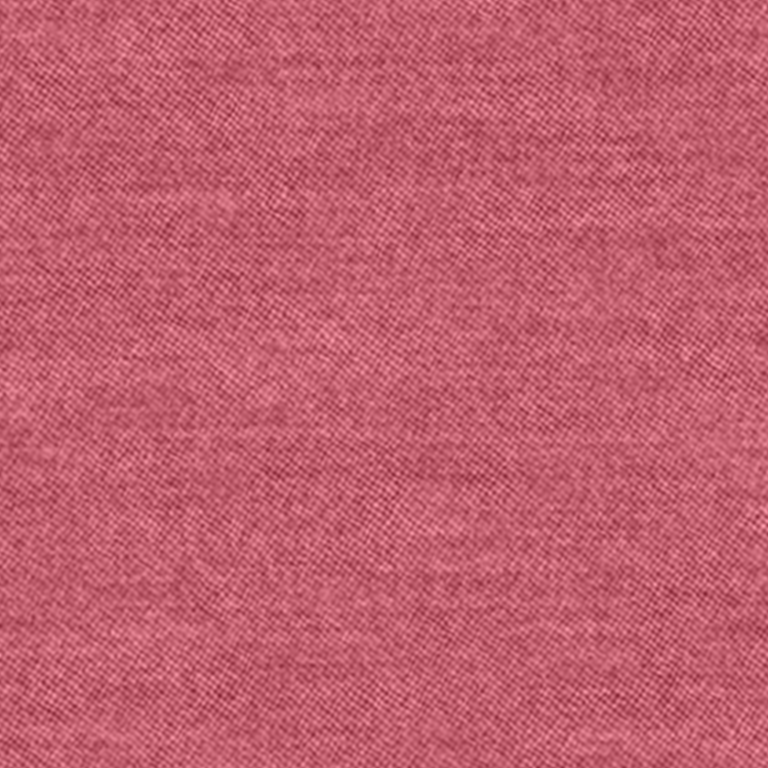
Give the GLSL for this texture, as a Shadertoy shader.

```glsl
// Rose twill cloth: two crossed waves form slanted grains in diagonal wales that
// fall to the right. Noise bends the threads, varies each grain and the contrast,
// and lays faint horizontal weft streaks and soft mottling over the cloth.

const vec3 CLOTH_COLOR = vec3(0.757, 0.376, 0.434);

// Wave vectors in cycles per canvas height
const vec2 WALE_WAVE  = vec2(72.0, 93.0);
const vec2 GRAIN_WAVE = vec2(102.0, -68.0);

// Brightness amplitudes
const float WALE_DEPTH   = 0.057;
const float GRAIN_DEPTH  = 0.040;
const float GRAIN_VARIATION = 0.068;
const float THREAD_STREAK = 0.034;
const float BAND_STREAK   = 0.014;
const float MOTTLE = 0.009;
const float FUZZ   = 0.048;

// Noise frequencies per canvas height
const vec2 THREAD_SCALE = vec2(5.0, 150.0);
const vec2 BAND_SCALE   = vec2(3.5, 42.0);
const float MOTTLE_SCALE = 11.0;
const float FUZZ_SCALE   = 210.0;

// Thread displacement in canvas heights
const float SLOW_BEND = 0.0030;
const float FINE_BEND = 0.0016;

const float TAU = 6.2831853;

float hash(vec2 p) {
    vec3 q = fract(p.xyx * 0.1031);
    q += dot(q, q.yzx + 33.33);
    return fract((q.x + q.y) * q.z);
}

// Smooth value noise from -1 to 1
float noise(vec2 p) {
    vec2 cell = floor(p);
    vec2 f = fract(p);
    f = f * f * (3.0 - 2.0 * f);
    float low  = mix(hash(cell), hash(cell + vec2(1.0, 0.0)), f.x);
    float high = mix(hash(cell + vec2(0.0, 1.0)), hash(cell + 1.0), f.x);
    return 2.0 * mix(low, high, f.y) - 1.0;
}

vec2 noise2(vec2 p) {
    return vec2(noise(p + 17.0), noise(p + 171.0));
}

// Crossed waves with a random brightness for every grain
float weave(vec2 uv) {
    vec2 bent = uv + SLOW_BEND * noise2(uv * 8.0) + FINE_BEND * noise2(uv * 70.0);
    vec2 phase = vec2(dot(bent, WALE_WAVE), dot(bent, GRAIN_WAVE));
    float relief = WALE_DEPTH * cos(TAU * phase.x) + GRAIN_DEPTH * cos(TAU * phase.y);
    float contrast = 1.0 + 0.45 * noise(uv * vec2(14.0, 22.0) + 300.0);
    return relief * contrast + GRAIN_VARIATION * noise(phase * 1.3 + 400.0);
}

// Thin weft threads and wider bands, both stretched sideways
float streaks(vec2 uv) {
    return THREAD_STREAK * noise(uv * THREAD_SCALE + 500.0)
         + BAND_STREAK * noise(uv * BAND_SCALE + 600.0);
}

float mottling(vec2 uv) {
    return MOTTLE * (noise(uv * MOTTLE_SCALE + 700.0)
                   + 0.6 * noise(uv * MOTTLE_SCALE * 2.6 + 800.0));
}

void mainImage(out vec4 fragColor, in vec2 fragCoord) {
    vec2 uv = fragCoord / iResolution.y;
    float fuzz = FUZZ * noise(uv * FUZZ_SCALE + 900.0);
    float light = weave(uv) + streaks(uv) + mottling(uv) + fuzz;
    fragColor = vec4(clamp(CLOTH_COLOR + light, 0.0, 1.0), 1.0);
}
```
